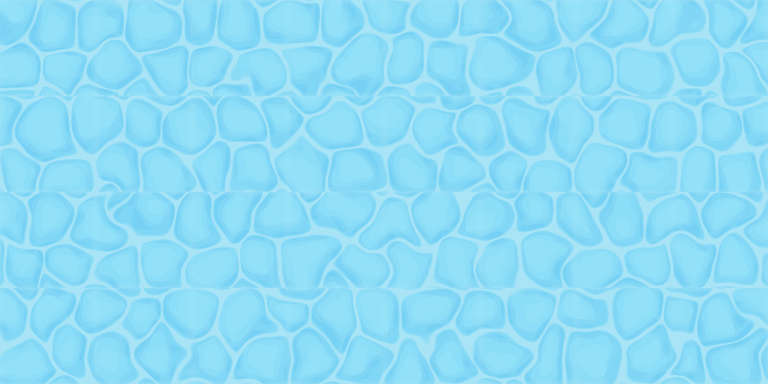
A Shadertoy shader for this texture:

```glsl
const vec2 TILES = vec2(8.0, 4.0);
const float CELLS_PER_TILE = 2.0;
const vec3 CAUSTIC = vec3(0.66, 0.895, 0.965);
const vec3 DEEP = vec3(0.465, 0.82, 0.955);
const vec3 MIDDLE = vec3(0.505, 0.84, 0.96);
const vec3 SHALLOW = vec3(0.55, 0.865, 0.967);
const vec3 GLOW = vec3(0.572, 0.882, 0.972);

vec2 hash22(vec2 p) {
    vec3 q = fract(p.xyx * vec3(0.1031, 0.1030, 0.0973));
    q += dot(q, q.yzx + 33.33);
    return fract((q.xx + q.yz) * q.zy);
}

float valueNoise(vec2 p) {
    vec2 cell = floor(p);
    vec2 f = fract(p);
    f = f * f * (3.0 - 2.0 * f);
    float low = mix(hash22(cell).x, hash22(cell + vec2(1, 0)).x, f.x);
    float high = mix(hash22(cell + vec2(0, 1)).x, hash22(cell + vec2(1, 1)).x, f.x);
    return mix(low, high, f.y);
}

vec2 warp(vec2 p, float amount) {
    vec2 offset = vec2(valueNoise(p * 1.7 + 40.0), valueNoise(p * 1.7 + 75.0));
    return p + amount * (offset - 0.5);
}

// Cell centre: a jitter shared by the tiles of a row, plus a drift of its own
vec2 site(vec2 id, float row) {
    vec2 shared_ = hash22(mod(id, CELLS_PER_TILE) + row * 7.0 + 20.0);
    vec2 own = hash22(id + row * 31.0 + 90.0);
    vec2 jitter = mix(shared_, own, 0.42) - 0.5;
    return id + 0.5 + vec2(0.5 * mod(id.y, 2.0), 0.0) + 0.75 * jitter;
}

// xy: vector to the nearest centre, z: rounded distance to the cell border
vec3 roundedCells(vec2 p, float row, float sharpness) {
    vec2 home = floor(p);
    vec2 nearest = vec2(0.0);
    vec2 nearestId = home;
    float best = 1e3;
    for (int y = -2; y <= 2; y++)
    for (int x = -2; x <= 2; x++) {
        vec2 id = home + vec2(x, y);
        vec2 toSite = site(id, row) - p;
        float d = dot(toSite, toSite);
        if (d < best) {
            best = d;
            nearest = toSite;
            nearestId = id;
        }
    }
    float sum = 0.0;
    for (int y = -2; y <= 2; y++)
    for (int x = -2; x <= 2; x++) {
        if (x == 0 && y == 0) continue;
        vec2 other = site(nearestId + vec2(x, y), row) - p;
        float border = dot(0.5 * (nearest + other), normalize(other - nearest));
        sum += exp(-sharpness * border);
    }
    return vec3(nearest, -log(sum) / sharpness);
}

float above(float level, float value, float soft) {
    return smoothstep(level - soft, level + soft, value);
}

// Light strip centred on each whole number
float seam(float x, float halfWidth, float soft) {
    return 1.0 - above(halfWidth, abs(fract(x + 0.5) - 0.5), soft);
}

vec3 water(vec2 p, float row, float pixel) {
    vec3 cell = roundedCells(warp(p, 0.42), row, 15.0);
    float ripple = valueNoise(p * 2.6 + row * 13.0) - 0.5;
    float fine = valueNoise(p * 4.3 + 60.0) - 0.5;
    float lineWidth = 0.026 + 0.04 * ripple;

    // Stepped depths, leaning to one side of each cell
    float depth = cell.z + 0.13 * dot(cell.xy, vec2(0.55, -0.8)) + 0.12 * ripple;
    vec3 colour = mix(DEEP, MIDDLE, above(0.085, depth + 0.05 * fine, pixel));
    colour = mix(colour, SHALLOW, above(0.15, depth + 0.07 * fine, pixel));
    colour = mix(colour, GLOW, above(0.235, depth - 0.1 * fine, pixel));

    // Faint refracted copy of the light web
    float ghost = roundedCells(warp(p + vec2(0.16, -0.12), 0.6), row, 15.0).z;
    colour = mix(colour, SHALLOW, 0.45 * (1.0 - above(0.06, ghost, pixel)));

    // Bright web with a thin pale rim
    colour = mix(colour, SHALLOW, 0.7 * (1.0 - above(lineWidth + 0.025, cell.z, pixel)));
    return mix(colour, CAUSTIC, 1.0 - above(lineWidth, cell.z, pixel));
}

void mainImage(out vec4 fragColor, in vec2 fragCoord) {
    vec2 tile = fragCoord / iResolution.xy * TILES;
    float pixel = TILES.y / iResolution.y;
    float row = floor(tile.y);
    vec3 colour = water(tile * CELLS_PER_TILE, row, pixel * CELLS_PER_TILE * 0.7);

    // Soft joints between tiles
    float joint = 0.22 * seam(tile.y, 0.012, pixel) + 0.12 * seam(tile.x, 0.01, pixel);
    joint += 0.16 * seam(tile.y, 0.035, 0.03) + 0.1 * seam(tile.x, 0.045, 0.02);
    fragColor = vec4(mix(colour, CAUSTIC, joint), 1.0);
}
```
